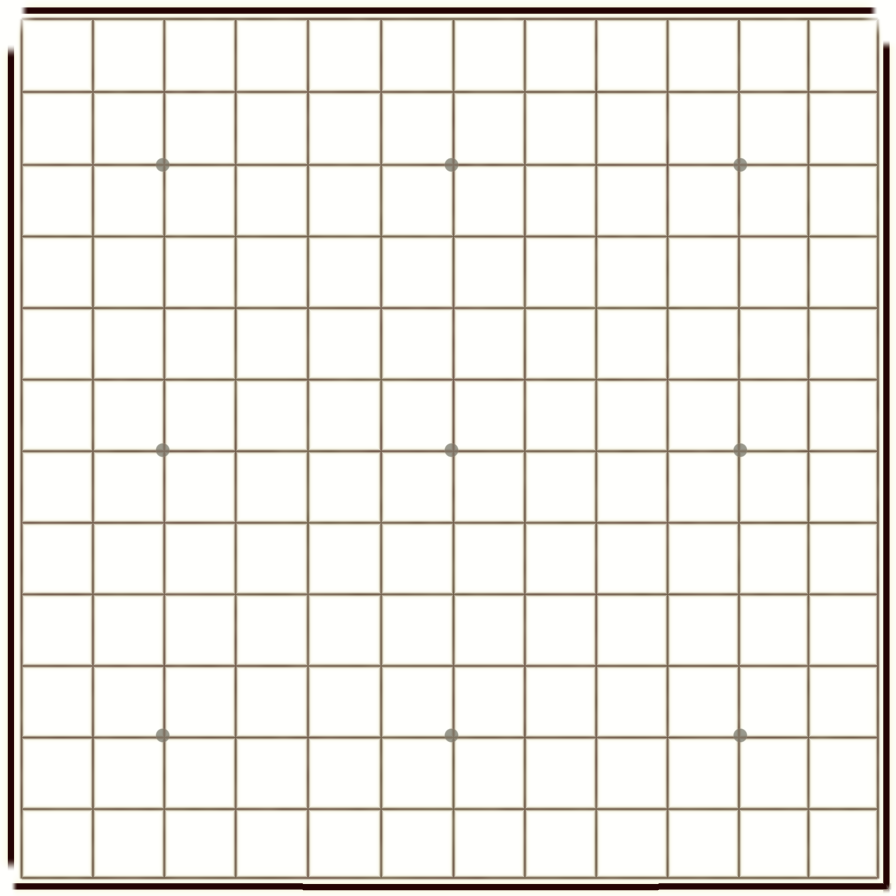
A Shadertoy shader for this pattern:

```glsl
// A 12 by 12 board grid with nine round markers inside a dark, worn frame.
// Soft ruled lines come from a loop with a slight spacing drift; the frame is
// four bars with faded ends, and pale cream halos surround all the ink.

const int   CELLS        = 12;
const vec2  GRID_MIN     = vec2(0.0241, 0.0212);   // measured from the top left
const vec2  GRID_MAX     = vec2(0.9798, 0.9798);
const vec2  DRIFT        = vec2(0.0042, 0.0031);   // bulge of the line spacing
const float LINE_WIDTH   = 0.0017;
const float HALO_WIDTH   = 0.0036;
const vec2  MARKER_START = vec2(0.1816, 0.1840);
const vec2  MARKER_STEP  = vec2(0.3223, 0.3184);
const float MARKER_RADIUS = 0.0076;
const float BAR_HALF     = 0.0035;
const float BAR_BLUR     = 0.0008;

const vec3 PAPER  = vec3(1.00, 1.00, 0.993);
const vec3 CREAM  = vec3(0.975, 0.97, 0.86);
const vec3 BROWN  = vec3(0.43, 0.33, 0.28);
const vec3 OLIVE  = vec3(0.43, 0.37, 0.28);
const vec3 MARKER = vec3(0.53, 0.53, 0.48);
const vec3 FRAME  = vec3(0.14, 0.01, 0.01);

float hash(vec2 p) {
    return fract(sin(dot(p, vec2(127.1, 311.7))) * 4375.85);
}

float noise(vec2 p) {
    vec2 i = floor(p), f = fract(p);
    f = f * f * (3.0 - 2.0 * f);
    return mix(mix(hash(i), hash(i + vec2(1, 0)), f.x),
               mix(hash(i + vec2(0, 1)), hash(i + vec2(1, 1)), f.x), f.y);
}

float bell(float d, float width) {
    return exp(-d * d / (width * width));
}

// 1 between the two limits, fading over the given softness
float span(float x, float lo, float hi, float soft) {
    return smoothstep(lo - soft, lo + soft, x) * (1.0 - smoothstep(hi - soft, hi + soft, x));
}

// Position of line k on both axes, with the uneven spacing of the ruling
vec2 linePosition(float k) {
    vec2 bulge = vec2(smoothstep(3.0, 6.0, k) * (1.0 - smoothstep(10.0, 12.0, k)),
                      smoothstep(0.0, 2.0, k) * (1.0 - smoothstep(11.0, 12.0, k)));
    return mix(GRID_MIN, GRID_MAX, k / float(CELLS)) + DRIFT * bulge;
}

// Signed distance to a bar of the frame
float barDistance(float x, float center) {
    return abs(x - center) - BAR_HALF;
}

void mainImage(out vec4 fragColor, in vec2 fragCoord) {
    vec2 p = fragCoord / iResolution.xy;
    p.y = 1.0 - p.y;
    float px = 1.0 / min(iResolution.x, iResolution.y);

    // Distance to the nearest vertical (x) and horizontal (y) line
    vec2 nearest = vec2(1.0);
    for (int k = 0; k <= CELLS; k++) {
        nearest = min(nearest, abs(p - linePosition(float(k))));
    }
    vec2 inside = vec2(span(p.y, GRID_MIN.y, GRID_MAX.y + 0.001, 0.0015),
                       span(p.x, GRID_MIN.x, GRID_MAX.x, 0.0015));
    float width = max(LINE_WIDTH, 0.75 * px);
    vec2 ink  = vec2(bell(nearest.x, width), bell(nearest.y, width)) * inside;
    vec2 halo = vec2(bell(nearest.x, HALO_WIDTH), bell(nearest.y, HALO_WIDTH)) * inside;

    // Ink density and tint vary along each line
    ink.x *= 0.87 + 0.13 * noise(p * vec2(25.0, 60.0));
    ink.y *= 0.87 + 0.13 * noise(p * vec2(60.0, 25.0) + 9.0);
    vec3 inkColor = mix(BROWN, OLIVE, noise(p * 14.0 + 3.0));

    // Worn white patches at the upper corners
    vec2 corner = vec2(min(p.x, 1.0 - p.x) - 0.012, p.y - 0.014);
    float wear = 1.0 - smoothstep(0.008, 0.030, length(corner));
    ink *= 1.0 - 0.8 * wear;

    // Frame bars: left, right, top, bottom, each with its own extent
    float bottomDip = 0.0008 * span(p.x, 0.338, 0.735, 0.001);
    vec4 bars = vec4(barDistance(p.x, 0.0122), barDistance(p.x, 0.9893),
                     barDistance(p.y, 0.0118), barDistance(p.y, 0.9893 + bottomDip));
    vec4 extent = vec4(span(p.y, 0.057, 0.965, 0.008), span(p.y, 0.050, 0.992, 0.006),
                       span(p.x, 0.027, 0.975, 0.005), span(p.x, 0.016, 0.992, 0.004));
    float blur = max(BAR_BLUR, 0.6 * px);
    vec4 barInk = (1.0 - smoothstep(vec4(-blur), vec4(blur), bars)) * extent;
    vec4 barGlow = exp(-max(bars, 0.0) / 0.005) * extent;
    float frame = max(max(barInk.x, barInk.y), max(barInk.z, barInk.w));
    float glow = max(max(barGlow.x, barGlow.y), max(barGlow.z, barGlow.w));

    // Nine markers on a three by three lattice
    vec2 cell = clamp(round((p - MARKER_START) / MARKER_STEP), 0.0, 2.0);
    float markerDistance = length(p - MARKER_START - cell * MARKER_STEP) - MARKER_RADIUS;
    float edge = max(0.0010, 0.7 * px);
    float marker = 1.0 - smoothstep(-edge, edge, markerDistance);

    // Layers from paper up to frame
    vec3 color = mix(PAPER, CREAM, 0.75 * max(max(halo.x, halo.y), glow) * (1.0 - wear));
    color = mix(color, MARKER, 0.85 * marker);
    color = mix(color, inkColor, max(ink.x, ink.y) * (1.0 - 0.35 * marker));
    color = mix(color, FRAME, frame);
    fragColor = vec4(color, 1.0);
}
```
